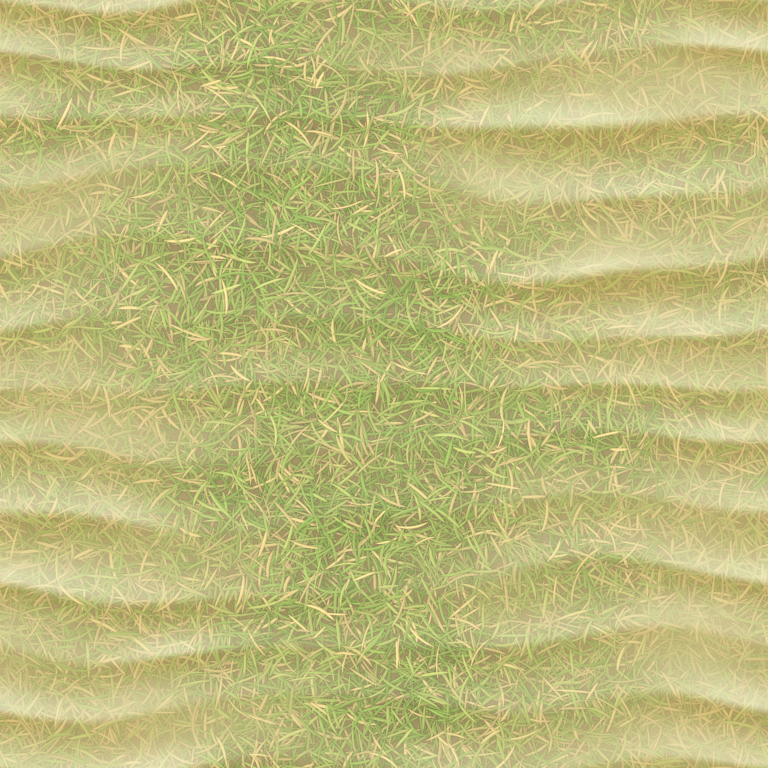
Give the GLSL for this texture, as a WebGL 1 fragment shader.

```glsl
precision highp float;

uniform vec2 u_resolution;

const float TAU = 6.28319;

// Ripples of pale sand, counted over the height of the tile
const float RIPPLES = 12.0;
const float RIPPLE_OFFSET = 0.1;
const float RIPPLE_WARP = 0.75;
const float RIPPLE_GRASSY = 0.3;
const vec3 SAND_CREST = vec3(0.93, 0.91, 0.74);
const vec3 SAND_TROUGH = vec3(0.75, 0.67, 0.40);

// Grass blades, sized in cells
const int LAYERS = 14;
const float CELLS = 34.0;
const float BLADE_WIDTH = 0.058;
const float BLADE_MIN = 0.4;
const float BLADE_MAX = 0.9;
const float BLADE_BEND = 0.6;
const float SHADOW_REACH = 0.08;
const float SHADOW_DEPTH = 0.13;
const vec3 SOIL = vec3(0.56, 0.50, 0.34);
const vec3 GREEN = vec3(0.50, 0.70, 0.30);
const vec3 LIME = vec3(0.76, 0.82, 0.45);
const vec3 STRAW = vec3(0.96, 0.85, 0.57);

// Opacity of the sand over bare and over grassy ground
const float VEIL_BARE = 0.75;
const float VEIL_GRASSY = 0.34;

vec4 hash(vec2 p) {
  vec4 h = fract(p.xyxy * vec4(0.1031, 0.1030, 0.0973, 0.1099));
  h += dot(h, h.wzxy + 33.33);
  return fract((h.xxyz + h.yzzw) * h.zywx);
}

float cornerSlope(vec2 corner, vec2 p, vec2 period, float seed) {
  float angle = TAU * hash(mod(corner, period) + seed).x;
  return dot(vec2(cos(angle), sin(angle)), p - corner);
}

// Gradient noise that wraps over the unit square
float noise(vec2 uv, vec2 period, float seed) {
  vec2 p = uv * period;
  vec2 i = floor(p);
  vec2 f = p - i;
  vec2 s = f * f * f * (f * (f * 6.0 - 15.0) + 10.0);
  float low = mix(cornerSlope(i, p, period, seed),
                  cornerSlope(i + vec2(1.0, 0.0), p, period, seed), s.x);
  float high = mix(cornerSlope(i + vec2(0.0, 1.0), p, period, seed),
                   cornerSlope(i + vec2(1.0, 1.0), p, period, seed), s.x);
  return mix(low, high, s.y);
}

// A winding strip of lush grass, broken into patches
float grassCover(vec2 uv) {
  float axis = 0.43 + 0.1 * sin(TAU * uv.y);
  float strip = cos(TAU * (uv.x - axis)) - 0.35 * cos(TAU * uv.y);
  float patches = 1.4 * noise(uv, vec2(3.0, 5.0), 17.0)
                + 0.9 * noise(uv, vec2(7.0, 12.0), 41.0);
  return smoothstep(-1.4, 1.4, strip + patches);
}

// Brightens slowly down the slope, then drops at a sharp edge
float rippleLight(vec2 uv, float cover) {
  float warp = RIPPLE_WARP * noise(uv, vec2(2.0, 3.0), 7.0)
             + 0.35 * noise(uv, vec2(4.0, 6.0), 29.0);
  float slope = fract(RIPPLES * (1.0 - uv.y) - RIPPLE_OFFSET + warp);
  float light = smoothstep(0.0, 0.8, slope) * (1.0 - smoothstep(0.82, 1.0, slope));
  float fading = smoothstep(-0.4, 0.25, noise(uv, vec2(3.0, 9.0), 67.0));
  float strength = mix(1.0, RIPPLE_GRASSY, cover) * mix(0.35, 1.1, fading);
  return mix(0.5, light, strength);
}

// Lays one blade, with a soft shadow, over the ground
vec3 addBlade(vec3 ground, vec2 p, vec4 rnd, vec4 look, float depth, float straw, float pixel) {
  float angle = 0.5 * TAU * rnd.z;
  vec2 dir = vec2(cos(angle), sin(angle));
  vec2 q = vec2(dot(p, dir), dot(p, vec2(-dir.y, dir.x)));
  q.y += BLADE_BEND * (look.x - 0.5) * q.x * q.x;
  float along = q.x / mix(BLADE_MIN, BLADE_MAX, rnd.w);
  float width = BLADE_WIDTH * mix(0.55, 1.15, look.y);
  float dist = abs(q.y) - width * (1.0 - along * along * along * along);
  float fill = 1.0 - smoothstep(-pixel, pixel, dist);
  float shadow = 1.0 - smoothstep(0.0, SHADOW_REACH, dist);

  vec3 tint = mix(GREEN, LIME, look.w);
  tint = mix(tint, STRAW, smoothstep(-0.06, 0.06, straw - look.z));
  tint *= mix(0.84, 1.06, depth) * mix(0.88, 1.14, fract(7.0 * look.y));
  tint *= 1.0 + 0.1 * clamp(q.y / width, -1.0, 1.0);
  return mix(ground * (1.0 - SHADOW_DEPTH * shadow), tint, fill);
}

vec3 grass(vec2 uv, float straw, float pixel) {
  vec3 color = SOIL;
  for (int layer = 0; layer < LAYERS; layer++) {
    float level = float(layer);
    vec2 p = uv * CELLS + hash(vec2(level, 3.0)).xy;
    vec2 home = floor(p);
    for (int y = -1; y <= 1; y++) {
      for (int x = -1; x <= 1; x++) {
        vec2 cell = home + vec2(float(x), float(y));
        vec2 id = mod(cell, CELLS) + 53.0 * level;
        vec4 rnd = hash(id + 1.0);
        vec4 look = hash(id.yx + 611.0);
        color = addBlade(color, p - cell - rnd.xy, rnd, look,
                         level / float(LAYERS - 1), straw, pixel);
      }
    }
  }
  return color;
}

void main() {
  vec2 uv = gl_FragCoord.xy / u_resolution;
  float pixel = CELLS / min(u_resolution.x, u_resolution.y);
  float cover = grassCover(uv);
  float light = rippleLight(uv, cover);

  // Sand hides more of the grass on the crests and in drifting mist
  vec3 sand = mix(SAND_TROUGH, SAND_CREST, light);
  float mist = 0.25 * noise(uv, vec2(4.0, 8.0), 83.0);
  float veil = mix(VEIL_BARE, VEIL_GRASSY, cover) + 0.16 * (light - 0.5) + mist;
  vec3 color = mix(grass(uv, mix(0.42, 0.22, cover), pixel), sand, clamp(veil, 0.2, 0.92));
  gl_FragColor = vec4(color, 1.0);
}
```
